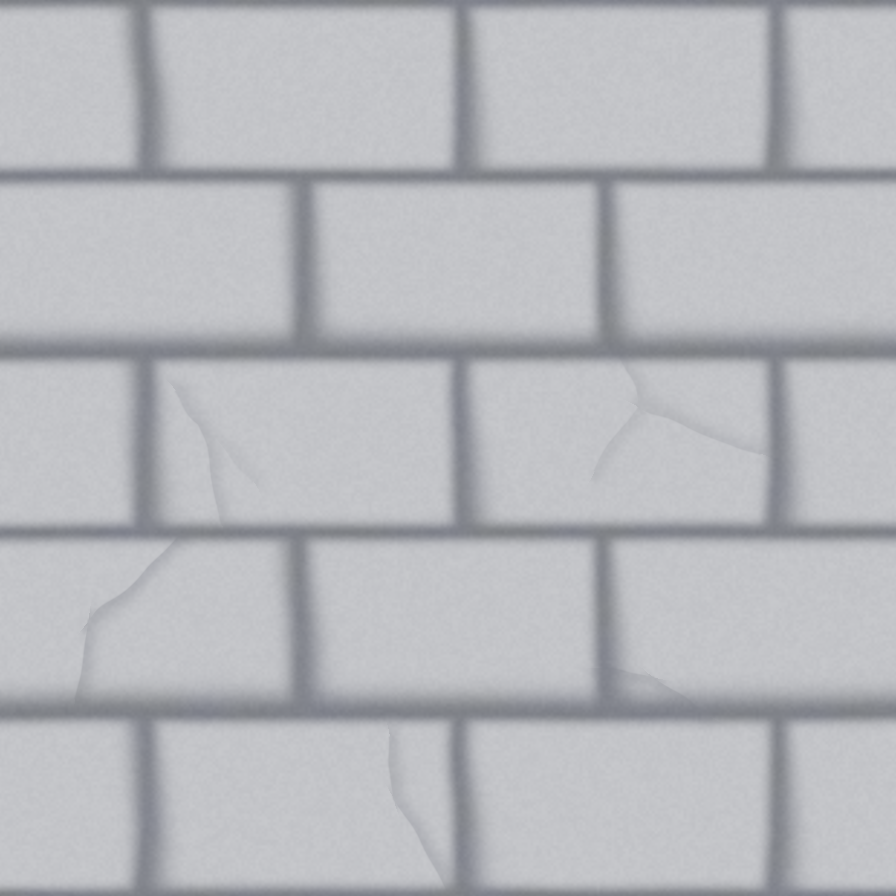
A WebGL 1 fragment shader for this texture:

```glsl
precision highp float;
// Pale grey block wall: five staggered courses, soft dark joints, faint cracks and fine grain.

uniform vec2 u_resolution;

const vec3 STONE = vec3(0.766, 0.771, 0.786);
const vec3 JOINT = vec3(0.500, 0.510, 0.538);
const vec3 GRAIN_TINT = vec3(1.0, 1.0, 0.9);

const float COURSES = 5.0;
const float COURSE_BOW = 0.0065;        // upward drift of the middle courses
const vec2 PLAIN_JOINTS = vec2(0.1615, 0.3516);     // first joint, pitch
const vec2 STAGGERED_JOINTS = vec2(0.336, 0.3385);

const float BED_NARROW = 0.0100;        // widths of the horizontal joints
const float BED_WIDE = 0.0210;
const float SIDE_NARROW = 0.0125;       // widths of the vertical joints
const float SIDE_WIDE = 0.0270;
const float WOBBLE = 0.0035;

const float CRACK_SHARP = 0.0016;
const float CRACK_SOFT = 0.0130;
const float GRAIN = 0.034;

float hash(vec2 p) {
  vec3 q = fract(vec3(p.xyx) * 0.1031);
  q += dot(q, q.yzx + 33.33);
  return fract((q.x + q.y) * q.z);
}

float noise(vec2 p) {
  vec2 i = floor(p);
  vec2 f = fract(p);
  f = f * f * (3.0 - 2.0 * f);
  float low = mix(hash(i), hash(i + vec2(1.0, 0.0)), f.x);
  float high = mix(hash(i + vec2(0.0, 1.0)), hash(i + 1.0), f.x);
  return mix(low, high, f.y);
}

// Bell-shaped shade with a separate width on each side of zero.
float softLine(float d, float before, float after) {
  float x = d / (d < 0.0 ? before : after);
  return exp(-x * x);
}

float bedJoints(vec2 p, float height) {
  float k = floor(height * COURSES + 0.5);
  float d = height - k / COURSES;
  float wide = mod(mod(k, COURSES), 2.0);
  float wear = 0.85 + 0.3 * noise(vec2(p.x * 5.0, k * 7.0));
  return softLine(d, BED_NARROW, mix(BED_NARROW, BED_WIDE, wide) * wear);
}

float sideJoints(vec2 p, float height) {
  float course = floor(height * COURSES);
  float t = fract(height * COURSES);
  bool staggered = mod(course, 2.0) > 0.5;
  vec2 layout = staggered ? STAGGERED_JOINTS : PLAIN_JOINTS;
  float shade = 0.0;
  for (int i = 0; i < 3; i++) {
    if (staggered && i == 2) break;
    float column = float(i);
    float bend = noise(vec2(t * 2.5 + column * 9.0, course * 5.0)) - 0.5;
    float d = p.x - layout.x - layout.y * column - bend * WOBBLE * 2.0;
    // The right flank spreads downward; the first joint also leans left at its top.
    float left = SIDE_NARROW * (i == 0 ? mix(1.0, 1.6, t) : 0.9);
    float right = mix(SIDE_WIDE, SIDE_NARROW, t);
    shade = max(shade, softLine(d, left, right));
  }
  return shade * 0.93;
}

// One crack segment: crisp on one side, fading out on the other.
float fissure(vec2 p, vec2 a, vec2 b) {
  vec2 along = b - a;
  vec2 q = p - a;
  float d = length(q - along * clamp(dot(q, along) / dot(along, along), 0.0, 1.0));
  float side = along.x * q.y - along.y * q.x;
  return softLine(side < 0.0 ? -d : d, CRACK_SHARP, CRACK_SOFT);
}

float crack(vec2 p, vec2 a, vec2 b, vec2 c) {
  return max(fissure(p, a, b), fissure(p, b, c));
}

float cracks(vec2 p) {
  p += (vec2(noise(p * 28.0), noise(p * 28.0 + 50.0)) - 0.5) * 0.008;
  float s = 0.22 * crack(p, vec2(0.195, 0.564), vec2(0.224, 0.529), vec2(0.247, 0.417));
  s = max(s, 0.12 * fissure(p, vec2(0.224, 0.529), vec2(0.280, 0.460)));
  s = max(s, 0.20 * crack(p, vec2(0.690, 0.609), vec2(0.714, 0.548), vec2(0.846, 0.492)));
  s = max(s, 0.17 * fissure(p, vec2(0.714, 0.548), vec2(0.664, 0.473)));
  s = max(s, 0.32 * crack(p, vec2(0.199, 0.401), vec2(0.102, 0.306), vec2(0.087, 0.219)));
  s = max(s, 0.26 * crack(p, vec2(0.788, 0.203), vec2(0.729, 0.245), vec2(0.676, 0.251)));
  return max(s, 0.28 * crack(p, vec2(0.432, 0.180), vec2(0.443, 0.108), vec2(0.501, 0.004)));
}

void main() {
  vec2 p = gl_FragCoord.xy / u_resolution;
  float height = p.y - COURSE_BOW * sin(3.14159 * p.y);
  height += (noise(p * vec2(9.0, 4.0)) - 0.5) * WOBBLE * 0.6;

  // Overlapping shades combine without exceeding full depth.
  float joints = 1.0 - (1.0 - bedJoints(p, height)) * (1.0 - sideJoints(p, height));
  float shade = 1.0 - (1.0 - joints) * (1.0 - cracks(p));
  vec3 color = mix(STONE, JOINT, shade);

  // Fine grain, with a slight blue drift in the joints.
  float grain = 0.6 * noise(p * 310.0) + 0.4 * noise(p * 150.0 + 17.0) - 0.5;
  color += GRAIN * grain * GRAIN_TINT;
  color.b += 0.03 * shade * (noise(p * 22.0) - 0.5);
  gl_FragColor = vec4(color, 1.0);
}
```
